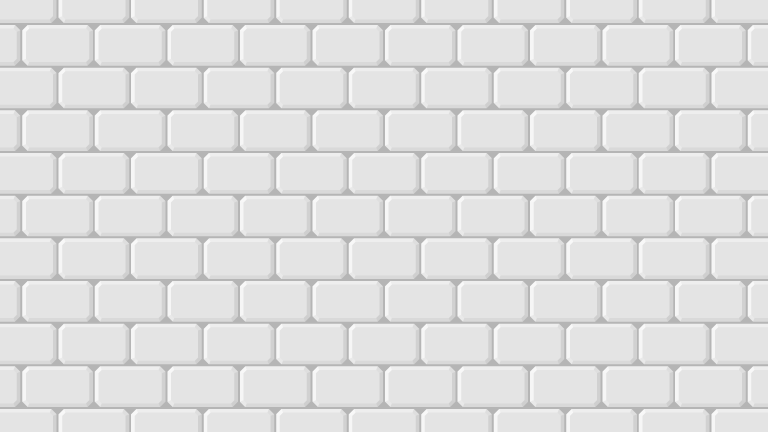
Write a Shadertoy shader that draws this pattern.

```glsl
// Staggered wall of pale bevelled tiles with clipped corners and grey grout.

#define ROWS 10.125               // tile rows over the canvas height
#define TILE_ASPECT 1.7           // tile pitch, width over height
#define GROUT 0.046               // joint width, in row heights
#define CORNER 0.125              // leg of the clipped corner
#define BEVEL 0.085               // width of the sloped rim
#define LIGHT vec2(-0.072, 0.042) // brightness gained along each axis
#define FACE_COLOR vec3(0.893)
#define GROUT_COLOR vec3(0.71)
#define SAMPLES 4                 // antialiasing grid per axis

// Position inside the nearest tile, measured from its centre.
vec2 tileCoord(vec2 p) {
    float row = floor(p.y + 0.5);
    float shift = 0.5 * mod(row, 2.0);
    float x = (fract(p.x / TILE_ASPECT + shift) - 0.5) * TILE_ASPECT;
    return vec2(x, p.y - row);
}

// xy: outward normal of the nearest facet, z: signed distance to the rim.
vec3 tileFacet(vec2 q) {
    vec2 halfSize = 0.5 * (vec2(TILE_ASPECT, 1.0) - GROUT);
    vec2 side = vec2(q.x < 0.0 ? -1.0 : 1.0, q.y < 0.0 ? -1.0 : 1.0);
    vec2 edge = abs(q) - halfSize;
    float corner = (edge.x + edge.y + CORNER) * inversesqrt(2.0);

    vec3 facet = edge.x > edge.y ? vec3(side.x, 0.0, edge.x)
                                 : vec3(0.0, side.y, edge.y);
    return corner > facet.z ? vec3(side * inversesqrt(2.0), corner) : facet;
}

vec3 wallColor(vec2 p) {
    vec3 facet = tileFacet(tileCoord(p));
    if (facet.z > 0.0) return GROUT_COLOR;
    if (facet.z < -BEVEL) return FACE_COLOR;
    return FACE_COLOR + dot(facet.xy, LIGHT);
}

void mainImage(out vec4 fragColor, in vec2 fragCoord) {
    vec3 sum = vec3(0.0);
    // Average a small grid of samples to smooth every facet edge.
    for (int j = 0; j < SAMPLES; j++)
    for (int i = 0; i < SAMPLES; i++) {
        vec2 offset = (vec2(i, j) + 0.5) / float(SAMPLES) - 0.5;
        vec2 p = (fragCoord + offset - 0.5 * iResolution.xy) / iResolution.y;
        sum += wallColor(p * ROWS);
    }
    fragColor = vec4(sum / float(SAMPLES * SAMPLES), 1.0);
}
```
